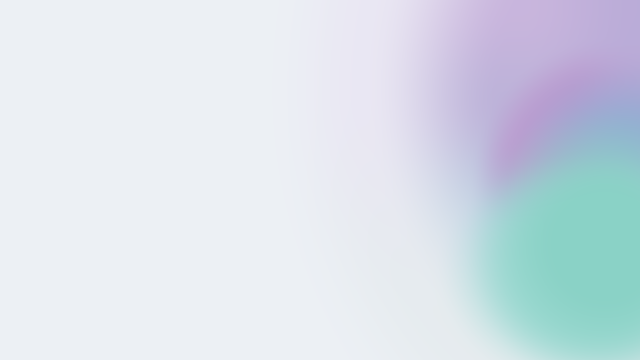
A Shadertoy shader for this background:

```glsl
// Soft violet, pink and mint glows drifting in from the right of a pale backdrop.

#define PAPER  vec3(0.925, 0.940, 0.958)
#define VIOLET vec3(0.785, 0.710, 0.865)
#define LILAC  vec3(0.740, 0.700, 0.850)
#define SKY    vec3(0.690, 0.800, 0.865)
#define PINK   vec3(0.735, 0.595, 0.808)
#define BLUE   vec3(0.560, 0.670, 0.825)
#define MINT   vec3(0.630, 0.865, 0.835)
#define TEAL   vec3(0.540, 0.822, 0.775)

// Elliptical glow: one inside the core fraction, fading to zero at the radii.
float glow(vec2 p, vec2 center, vec2 radii, float core) {
    return 1.0 - smoothstep(core, 1.0, length((p - center) / radii));
}

void mainImage(out vec4 fragColor, in vec2 fragCoord) {
    // Height spans 0..1; x is anchored to the right edge of a 16:9 frame.
    vec2 p = fragCoord / iResolution.xy * vec2(16.0 / 9.0, 1.0);
    vec3 color = PAPER;

    // Faint outer wash, lavender above and grey-mint below
    vec3 wash = mix(vec3(0.900, 0.922, 0.935), vec3(0.915, 0.905, 0.952),
                    smoothstep(0.1, 0.75, p.y));
    color = mix(color, wash, glow(p, vec2(1.71, 0.75), vec2(0.98, 1.25), 0.70));

    // Broad halo, shifting from sky blue up to violet
    vec3 halo = mix(SKY, LILAC, smoothstep(0.32, 0.72, p.y));
    halo = mix(halo, VIOLET, smoothstep(0.70, 0.98, p.y));
    halo = mix(halo, LILAC * vec3(0.97, 0.95, 0.99), 0.8 * smoothstep(1.45, 1.78, p.x)
               * smoothstep(0.5, 0.8, p.y));
    color = mix(color, halo, glow(p, vec2(1.71, 0.77), vec2(0.70, 0.88), 0.45));

    // Pink crescent along the upper left of the core
    float pink = glow(p, vec2(1.68, 0.47), vec2(0.38, 0.43), 0.68);
    pink *= smoothstep(0.34, 0.60, p.y) * (1.0 - 0.65 * smoothstep(1.58, 1.78, p.x));
    color = mix(color, PINK, 0.85 * pink);

    // Blue bridge between the pink and the green
    color = mix(color, BLUE, 0.85 * glow(p, vec2(1.76, 0.62), vec2(0.36, 0.24), 0.05));

    // Pale mint skirt, then the teal core
    color = mix(color, MINT, 0.9 * glow(p, vec2(1.64, 0.235), vec2(0.44, 0.35), 0.40));
    color = mix(color, TEAL, glow(p, vec2(1.68, 0.32), vec2(0.40, 0.42), 0.30));

    fragColor = vec4(color, 1.0);
}
```
